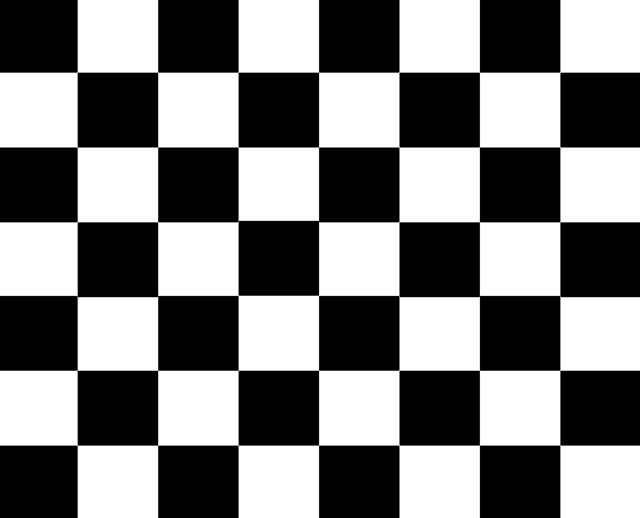
Give the GLSL for this pattern, as a WebGL 1 fragment shader.

```glsl
precision highp float;
// Black and white checkerboard, eight by seven, with slightly misaligned rows.

uniform vec2 u_resolution;

const int COLUMNS = 8;
const int ROWS = 7;
const vec2 CELL = vec2(0.1257, 0.14445);       // cell size, in canvas fractions
const vec2 FIRST_CORNER = vec2(0.1214, 0.1403); // lower right of the cropped first cell
const float LOWER_ROWS_LIFT = 0.0023;
const float STRAY_CELL_LIFT = 0.0027;
const vec2 STRAY_CELL = vec2(3.0, 3.0);
const vec3 DARK = vec3(0.0);
const vec3 LIGHT = vec3(1.0);

// Antialiased coverage of an axis-aligned box.
float boxCoverage(vec2 p, vec2 corner, vec2 size, vec2 pixel) {
  vec2 inside = 0.5 * size - abs(p - corner - 0.5 * size);
  vec2 cover = clamp(inside / pixel + 0.5, 0.0, 1.0);
  return cover.x * cover.y;
}

// Upper left corner of a cell, including its small placement error.
vec2 cellCorner(vec2 cell) {
  vec2 corner = FIRST_CORNER + (cell - 1.0) * CELL;
  corner.y -= LOWER_ROWS_LIFT * step(3.5, cell.y);
  vec2 offset = abs(cell - STRAY_CELL);
  corner.y -= STRAY_CELL_LIFT * (1.0 - step(0.5, max(offset.x, offset.y)));
  return corner;
}

// Union of all dark cells.
float darkCells(vec2 p, vec2 pixel) {
  float dark = 0.0;
  for (int row = 0; row < ROWS; row++) {
    for (int column = 0; column < COLUMNS; column++) {
      vec2 cell = vec2(float(column), float(row));
      float isDark = 1.0 - mod(cell.x + cell.y, 2.0);
      dark = max(dark, isDark * boxCoverage(p, cellCorner(cell), CELL, pixel));
    }
  }
  return dark;
}

void main() {
  // Canvas fractions with y running down from the top edge.
  vec2 p = gl_FragCoord.xy / u_resolution;
  p.y = 1.0 - p.y;
  vec2 pixel = 1.2 / u_resolution;
  gl_FragColor = vec4(mix(LIGHT, DARK, darkCells(p, pixel)), 1.0);
}
```
